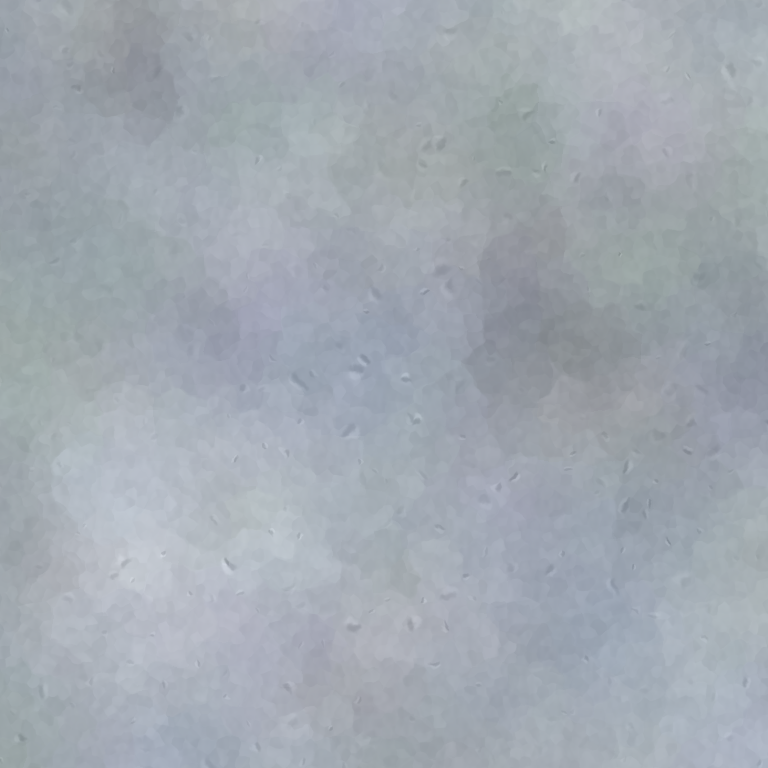
Give the GLSL for this texture, as a three.js fragment shader.

```glsl
// Weathered blue-grey plaster: cloudy stains with ragged dabbed edges and small chipped flecks.
varying vec2 vUv;

const float BASE_TONE = 0.709;                      // pale plaster brightness
const vec3 COOL_TINT = vec3(-0.032, 0.0, 0.035);    // blue-grey cast
const vec3 WARM_SHIFT = vec3(0.045, 0.02, -0.07);   // cream stains
const vec3 LILAC_SHIFT = vec3(0.03, -0.035, 0.03);  // lilac against green
const float BAND_DEPTH = 0.088;                     // dark diagonal sweep
const float BAND_WIDTH = 0.28;
const float CLOUD_SCALE = 5.5;
const float CLOUD_DEPTH = 0.24;
const float COARSE_DABS = 30.0;                     // dabs across the canvas
const float FINE_DABS = 74.0;
const float DAB_DEPTH = 0.028;
const float DAB_SHARPNESS = 20.0;
const float FLECK_CELLS = 30.0;
const float FLECK_SHARE = 0.34;
const float FLECK_DEPTH = 0.085;
const float GRAIN_DEPTH = 0.016;

vec3 hash3(vec2 p) {
  vec3 q = fract(vec3(p.xyx) * vec3(0.1031, 0.1030, 0.0973));
  q += dot(q, q.yxz + 33.33);
  return fract((q.xxy + q.yzz) * q.zyx);
}

float noise(vec2 p) {
  vec2 i = floor(p);
  vec2 f = fract(p);
  f = f * f * (3.0 - 2.0 * f);
  float low = mix(hash3(i).x, hash3(i + vec2(1.0, 0.0)).x, f.x);
  float high = mix(hash3(i + vec2(0.0, 1.0)).x, hash3(i + 1.0).x, f.x);
  return mix(low, high, f.y);
}

// Layered noise, centred on zero
float fbm(vec2 p) {
  float sum = 0.0;
  float gain = 0.5;
  for (int i = 0; i < 5; i++) {
    sum += gain * (noise(p) - 0.5);
    p = mat2(1.6, 1.2, -1.2, 1.6) * p + 17.3;
    gain *= 0.5;
  }
  return sum;
}

// Soft cells: xy is the offset to the dab centre, z its random tone
vec3 dabs(vec2 p) {
  vec2 cell = floor(p);
  vec3 sum = vec3(0.0);
  float total = 0.0;
  for (int y = -1; y <= 1; y++) {
    for (int x = -1; x <= 1; x++) {
      vec2 id = cell + vec2(float(x), float(y));
      vec3 rnd = hash3(id + 61.0);
      vec2 offset = id + rnd.xy - p;
      float weight = exp(-DAB_SHARPNESS * dot(offset, offset)) + 1e-6;
      sum += weight * vec3(offset, rnd.z - 0.5);
      total += weight;
    }
  }
  return sum / total;
}

float spot(vec2 q, vec2 radius) {
  return 1.0 - smoothstep(0.35, 1.0, length(q / radius));
}

// Sparse chips: a dark hollow with a pale rim beside it
float flecks(vec2 p) {
  vec2 cell = floor(p);
  float sum = 0.0;
  for (int y = -1; y <= 1; y++) {
    for (int x = -1; x <= 1; x++) {
      vec2 id = cell + vec2(float(x), float(y));
      vec3 place = hash3(id + 137.0);
      vec3 shape = hash3(id + 211.0);
      float angle = 6.2832 * shape.x;
      vec2 axis = vec2(cos(angle), sin(angle));
      vec2 d = p - id - place.xy;
      vec2 q = vec2(dot(d, axis), dot(d, vec2(-axis.y, axis.x)));
      q.y += 0.9 * q.x * q.x;
      vec2 radius = mix(0.12, 0.38, shape.y * shape.y) * vec2(1.2, 0.65);
      float chip = 0.7 * spot(q - vec2(0.0, radius.y), radius) - spot(q, radius);
      sum += step(place.z, FLECK_SHARE) * mix(0.3, 1.0, shape.z) * chip;
    }
  }
  return sum;
}

void main() {
  // Dabs drag the cloud coordinates to break up stain edges
  vec2 wobble = 0.012 * vec2(fbm(vUv * 45.0), fbm(vUv * 45.0 + 9.0));
  vec3 coarse = dabs((vUv + wobble) * COARSE_DABS);
  vec3 fine = dabs((vUv + wobble) * FINE_DABS);
  vec2 p = vUv + wobble + 0.75 * coarse.xy / COARSE_DABS + 0.9 * fine.xy / FINE_DABS;

  // Broad diagonal sweep and cloudy stains
  float broad = fbm(p * 2.6 + 4.0);
  float sweep = (p.y - 0.9 + 0.4 * p.x + 0.45 * broad) / BAND_WIDTH;
  float tone = BASE_TONE - BAND_DEPTH * exp(-sweep * sweep);
  tone += CLOUD_DEPTH * fbm(p * CLOUD_SCALE + 31.0) + 0.07 * broad;

  // Surface detail
  tone += DAB_DEPTH * (0.5 * coarse.z + fine.z);
  tone += GRAIN_DEPTH * (noise(vUv * vec2(170.0, 110.0)) - 0.5);
  float wear = smoothstep(-0.15, 0.15, fbm(vUv * 6.0 + 73.0));
  tone += FLECK_DEPTH * mix(0.25, 1.0, wear) * flecks((vUv + 1.5 * wobble) * FLECK_CELLS);

  // Faint cream and lilac discolouration
  vec3 color = vec3(tone) + COOL_TINT;
  color += WARM_SHIFT * fbm(p * 4.0 + 51.0) + LILAC_SHIFT * fbm(p * 6.0 + 87.0);
  gl_FragColor = vec4(clamp(color, 0.0, 1.0), 1.0);
}
```
